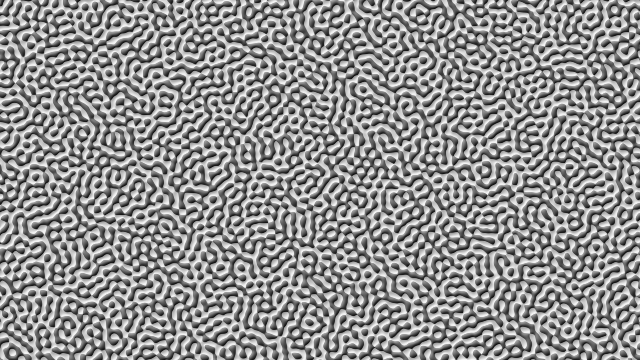
Reproduce this pattern procedurally as a Shadertoy shader.

```glsl
// Embossed labyrinth of short worms, dots and rings in greys.
// Many plane waves of nearly equal length and random heading add up to an
// isotropic height field, which is evened out, cut into two levels and lit.

const float TAU = 6.2831853;
const int WAVE_COUNT = 96;
const float WAVES_PER_HEIGHT = 39.0;  // ridges along the canvas height
const float LENGTH_SPREAD = 0.26;     // relative variation of the wave number
const float EDGE_SOFTNESS = 0.38;     // half width of the step, in field units
const float RIDGE_LEVEL = 0.06;       // height at which ridges begin
const float GROOVE_GREY = 0.35;
const float RIDGE_GREY = 0.81;
const vec2 LIGHT_DIRECTION = vec2(-0.5, 0.866);

// Three random values in 0..1 from one number, without sine.
vec3 hash31(float n) {
    vec3 p = fract(vec3(n) * vec3(0.1031, 0.1030, 0.0973));
    p += dot(p, p.yzx + 33.33);
    return fract((p.xxy + p.yzz) * p.zyx);
}

// Band-limited random field: x is the height, yz its gradient.
// Height and each gradient component have about unit variance.
vec3 waveField(vec2 p, float frequency, float spread) {
    vec3 sum = vec3(0.0);
    for (int i = 0; i < WAVE_COUNT; i++) {
        vec3 rnd = hash31(float(i) * 17.0 + 7.0);
        float angle = 0.5 * TAU * (float(i) + rnd.x) / float(WAVE_COUNT);
        vec2 heading = vec2(cos(angle), sin(angle));
        float waveNumber = frequency * (1.0 + spread * (rnd.y - 0.5));
        float phase = TAU * (waveNumber * dot(p, heading) + rnd.z);
        sum += vec3(cos(phase), -sqrt(2.0) * sin(phase) * heading);
    }
    return sum * sqrt(2.0 / float(WAVE_COUNT));
}

// Evens out the local amplitude, so that weak regions are as crisp as others.
vec3 evenOut(vec3 field) {
    float energy = field.x * field.x + 0.5 * dot(field.yz, field.yz);
    return field / sqrt(energy + 0.04);
}

// Grey level of a lit two-level relief.
float reliefGrey(vec3 field, vec2 light, float level, float edge) {
    float ridge = smoothstep(level - edge, level + edge, field.x);
    float slope = dot(field.yz, light);
    float shading = mix(0.21, 0.15, ridge) * slope;
    return clamp(mix(GROOVE_GREY, RIDGE_GREY, ridge) + shading, 0.04, 0.95);
}

void mainImage(out vec4 fragColor, in vec2 fragCoord) {
    vec2 p = (fragCoord - 0.5 * iResolution.xy) / iResolution.y;
    vec3 field = evenOut(waveField(p, WAVES_PER_HEIGHT, LENGTH_SPREAD));

    // Widen the step where one pixel covers much of a wave.
    float pixelStep = TAU * WAVES_PER_HEIGHT / iResolution.y;
    float edge = max(EDGE_SOFTNESS, 0.5 * pixelStep);

    float grey = reliefGrey(field, LIGHT_DIRECTION, RIDGE_LEVEL, edge);
    fragColor = vec4(vec3(grey), 1.0);
}
```
